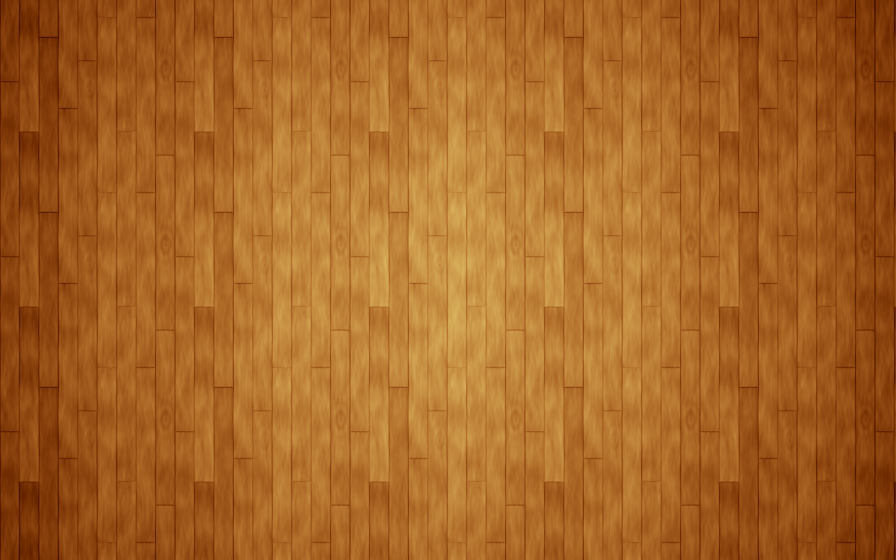
A WebGL 1 fragment shader for this texture:

```glsl
precision highp float;
// Varnished plank floor: a square tile of nine upright boards, repeated
// 5.12 x 3.2 times. Each board has one butt joint, its own tone and grain;
// a warm pool of light over the middle fades to dark edges.

uniform vec2 u_resolution;

#define TILES_DOWN 3.2
#define BOARDS 9.0
#define SEAM_WIDTH 0.0075
#define JOINT_WIDTH 0.008
#define SEAM_DARK 0.46
#define JOINT_DARK 0.50
#define GRAIN 0.19
#define FIBRE 0.15
#define BLOTCH 0.32
#define LIGHT_PEAK 0.98
#define LIGHT_FALL 0.96

vec2 hashGradient(vec2 cell) {
  float a = fract(sin(dot(cell, vec2(127.1, 311.7))) * 43758.5) * 6.2832;
  return vec2(cos(a), sin(a));
}

float gradientNoise(vec2 p) {
  vec2 i = floor(p), f = p - i;
  vec2 u = f * f * f * (f * (f * 6.0 - 15.0) + 10.0);
  vec2 e = vec2(0.0, 1.0);
  float a = dot(hashGradient(i), f);
  float b = dot(hashGradient(i + e.yx), f - e.yx);
  float c = dot(hashGradient(i + e.xy), f - e.xy);
  float d = dot(hashGradient(i + e.yy), f - e.yy);
  return mix(mix(a, b, u.x), mix(c, d, u.x), u.y);
}

// Value of board k (0 to 8) from nine values
float pick(mat3 values, float k) {
  float group = floor((k + 0.5) / 3.0);
  vec3 index = vec3(0.0, 1.0, 2.0);
  vec3 column = 1.0 - min(abs(index - group), 1.0);
  vec3 row = 1.0 - min(abs(index - (k - 3.0 * group)), 1.0);
  return dot(values * column, row);
}

// Share of a pixel covered by a line at signed distance d
float lineCover(float d, float width, float pixel) {
  return clamp(0.5 + (0.5 * width - d) / pixel, 0.0, 1.0)
       - clamp(0.5 - (0.5 * width + d) / pixel, 0.0, 1.0);
}

// Rings around a knot with a dark heart
float knot(vec2 q, float radius) {
  float r = length(q * vec2(1.0, 0.5)) / radius;
  return exp(-r * r) * (0.14 * sin(r * 9.0) - 0.1) - 0.16 * exp(-r * r * 12.0);
}

float isBoard(float k, float wanted) {
  return 1.0 - min(abs(k - wanted), 1.0);
}

// Honey to brown ramp
vec3 woodColor(float t) {
  vec3 c = vec3(0.55, 0.27, 0.06) + t * vec3(0.30, 0.29, 0.18);
  return c + t * t * vec3(-0.05, 0.04, 0.05);
}

void main() {
  vec2 uv = gl_FragCoord.xy / u_resolution;
  float pixel = TILES_DOWN / u_resolution.y;
  vec2 p = vec2(gl_FragCoord.x, u_resolution.y - gl_FragCoord.y) * pixel;

  // Board number, place across it, and place down from its joint
  float x = fract(p.x) * BOARDS;
  float k = min(floor(x), BOARDS - 1.0);
  float across = x - k;
  mat3 joints = mat3(0.467, 0.753, 0.213, 0.62, 0.347, 0.10, 0.75, 0.10, 0.887);
  float down = fract(p.y - pick(joints, k));

  // Tone from the head of each board to its foot
  mat3 headTone = mat3(-0.04, -0.20, -0.24, -0.03, -0.04, 0.12, 0.08, 0.06, -0.05);
  mat3 footTone = mat3(0.0, 0.20, -0.02, 0.0, 0.02, 0.08, 0.03, 0.0, -0.08);
  float tone = mix(pick(headTone, k), pick(footTone, k), smoothstep(0.1, 0.9, down));

  // Long grain, fine fibre and cloudy figure, all drawn out along the board
  vec2 seed = vec2(k * 17.0 + 3.0, k * 7.0);
  float bend = gradientNoise(vec2(across, down * 4.0) + seed);
  tone += GRAIN * gradientNoise(vec2(across * 4.0 + bend * 1.5, down * 5.0) + seed);
  tone += FIBRE * gradientNoise(vec2(across * 8.0, down * 16.0) + seed.yx);
  tone += BLOTCH * gradientNoise(vec2(across * 1.1, down * 6.0) + seed + 40.0);

  // Knots, a pale split and smudges close to the joints
  vec2 place = vec2((across - 0.52) / BOARDS, down);
  tone += isBoard(k, 8.0) * knot(place - vec2(0.0, 0.513), 0.045);
  tone += isBoard(k, 4.0) * knot(place - vec2(0.01, 0.17), 0.04) * 0.6;
  float split = (across - 0.2 - 1.5 * (0.13 - down)) / 0.12;
  tone += isBoard(k, 5.0) * 0.25 * exp(-split * split)
        * smoothstep(0.01, 0.05, down) * (1.0 - smoothstep(0.09, 0.14, down));
  float nearJoint = min(down, 1.0 - down);
  float smudge = gradientNoise(vec2(across * 2.0, down * 24.0) + seed + 9.0);
  tone -= (0.15 + 0.5 * isBoard(k, 6.0)) * exp(-nearJoint * 28.0) * max(smudge + 0.1, 0.0);

  // Brown seams of uneven depth, and butt joints that are bold or nearly closed
  float seamId = mod(floor(x + 0.5), BOARDS);
  float wear = 0.85 + 0.5 * gradientNoise(vec2(seamId * 3.7 + 0.4, fract(p.y) * 5.0));
  wear += 0.25 * sin(seamId * 2.4 + 1.2);
  float seam = lineCover((fract(x + 0.5) - 0.5) / BOARDS, SEAM_WIDTH, pixel);
  float joint = lineCover(fract(down + 0.5) - 0.5, JOINT_WIDTH, pixel);
  mat3 jointDepth = mat3(0.7, 0.6, 0.8, 0.8, 0.6, 0.3, 0.3, 0.8, 0.8);
  tone -= max(SEAM_DARK * wear * seam, JOINT_DARK * pick(jointDepth, k) * joint);

  // Light pool over the floor
  float reach = length((uv * 2.0 - 1.0) * vec2(1.0, 0.65));
  float light = LIGHT_PEAK - LIGHT_FALL * pow(reach, 1.5);
  gl_FragColor = vec4(clamp(woodColor(light + tone), 0.0, 1.0), 1.0);
}
```
